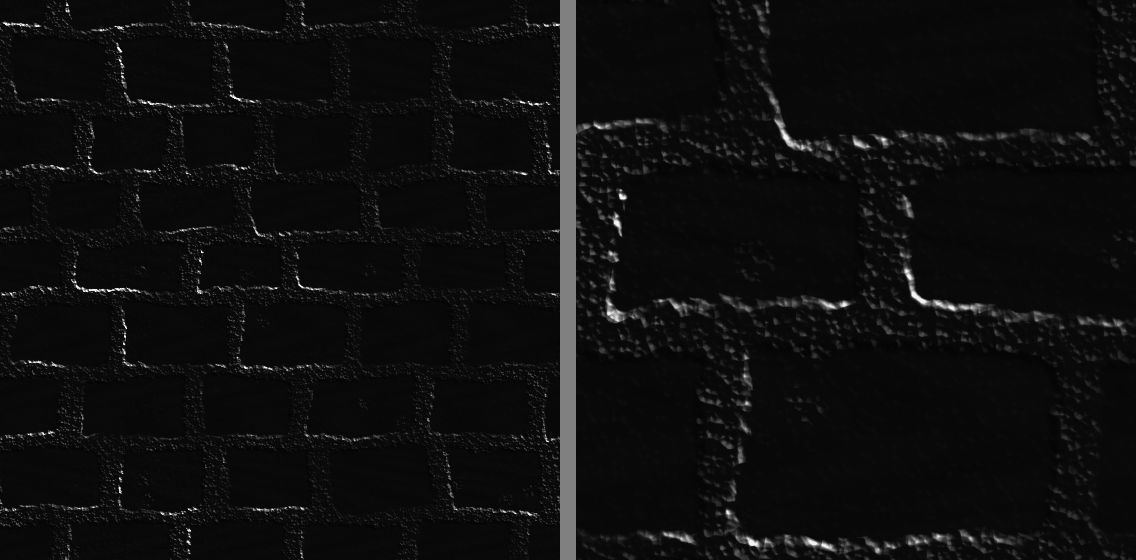
Left: the whole. Right: its middle third, enlarged.
Reproduce this texture map procedurally as a Shadertoy shader.

```glsl
// Dark worn masonry: eight uneven courses of bricks with broad rough mortar.
// Rounded boxes warped by layered sines form the relief, cellular noise forms
// the grain, and a grazing light picks out lower left edges and specks.

const float TAU = 6.2831853;
const int COURSES = 8;
const float COURSE_EDGE[9] = float[9](.059, .193, .316, .423, .531, .664, .790, .922, 1.059);
const float COURSE_SHIFT[8] = float[8](0., .133, .055, .144, .018, .138, -.008, .109);
const float JOINT_JITTER = .2;        // in brick lengths
const vec2 MORTAR_HALF = vec2(.0125, .0095);
const float CORNER_RADIUS = .013;
const float BEVEL = .006;
const float FINE_CELLS = 190.;
const float COARSE_CELLS = 84.;
const float SLOPE_STEP = .0015;
const vec2 UPHILL = vec2(.6, -.8);    // away from the light, y pointing down
const vec3 FACE_COLOR = vec3(.033);
const vec3 MORTAR_COLOR = vec3(.038);
const float GRAIN_GLINT = .42;
const float EDGE_GLINT = .75;

float hash(vec2 p) {
    vec3 q = fract(p.xyx * vec3(.1031, .1030, .0973));
    q += dot(q, q.yzx + 33.33);
    return fract((q.x + q.y) * q.z);
}

// Distance to the nearest scattered point, wrapping at the canvas border
float cellular(vec2 p, float cells) {
    p *= cells;
    vec2 cell = floor(p);
    float nearest = 2.;
    for (int y = -1; y <= 1; y++)
    for (int x = -1; x <= 1; x++) {
        vec2 c = cell + vec2(x, y);
        vec2 id = mod(c, cells);
        vec2 point = c + vec2(hash(id + 3.1), hash(id + 71.7));
        nearest = min(nearest, distance(p, point));
    }
    return nearest;
}

// Smooth periodic wobble, from broad sagging to fine chipping
vec2 wobble(vec2 p) {
    vec2 sum = vec2(0);
    float frequency = 3., amplitude = .0042;
    for (int i = 0; i < 5; i++) {
        vec2 phase = TAU * frequency * p.yx + float(i) * vec2(1.7, 4.1);
        sum += amplitude * sin(phase + 1.6 * sin(TAU * (frequency + 2.) * p));
        frequency = floor(frequency * 2.1);
        amplitude *= .55;
    }
    return sum;
}

float jointAt(float k, float count, float course) {
    return k + JOINT_JITTER * (hash(vec2(mod(k, count), course * 7. + 2.)) - .5);
}

// x: signed distance to the brick outline, y: random value of the brick
vec2 brickField(vec2 p) {
    p += wobble(p);
    float y = fract(p.y - COURSE_EDGE[0]) + COURSE_EDGE[0];
    int row = 0;
    for (int i = 1; i < COURSES; i++) if (y >= COURSE_EDGE[i]) row = i;
    float course = float(row);
    float count = row == 1 ? 6. : 5.;

    float u = (p.x - COURSE_SHIFT[row]) * count;
    float k = floor(u);
    if (u < jointAt(k, count, course)) k--;
    else if (u > jointAt(k + 1., count, course)) k++;
    vec2 low = vec2(jointAt(k, count, course) / count, COURSE_EDGE[row]);
    vec2 high = vec2(jointAt(k + 1., count, course) / count, COURSE_EDGE[row + 1]);

    vec2 id = vec2(mod(k, count), course);
    vec2 spare = vec2(hash(id + 11.), hash(id + 29.));
    vec2 halfSize = .5 * (high - low) - MORTAR_HALF * (.85 + .5 * spare);
    vec2 q = vec2(u / count, y) - .5 * (low + high);
    q.y += q.x * .09 * (spare.x - .5);
    q.x += q.y * .16 * (spare.y - .5);
    vec2 d = abs(q) - halfSize + CORNER_RADIUS;
    float outline = length(max(d, 0.)) + min(max(d.x, d.y), 0.) - CORNER_RADIUS;
    return vec2(outline, hash(id + 53.));
}

// x: brick relief, y: grain relief
vec2 relief(vec2 p) {
    float coarse = cellular(p, COARSE_CELLS);
    float outline = brickField(p).x + .003 * (coarse - .5);
    float grain = -.4 * cellular(p, FINE_CELLS) - .6 * coarse;
    return vec2(1. - smoothstep(-BEVEL, BEVEL * .6, outline), grain);
}

void mainImage(out vec4 fragColor, in vec2 fragCoord) {
    vec2 p = fragCoord / iResolution.xy;
    p.y = 1. - p.y;
    vec2 here = relief(p);
    vec2 slope = (relief(p + UPHILL * SLOPE_STEP) - here) * BEVEL / SLOPE_STEP;
    float mortar = 1. - here.x;

    // Worn patches decide which edges shine
    float brickRandom = brickField(p).y;
    float patches = sin(TAU * (4. * p.x + 3. * p.y)) * sin(TAU * (5. * p.y - 2. * p.x) + 1.);
    float wear = .06 + smoothstep(.0, .9, patches * .5 + brickRandom * .8 - .1);
    wear *= .65 + .35 * cos(TAU * (p.x - .2));

    // Sparse chips and faint undulation on the faces
    float chip = (1. - smoothstep(.06, .15, cellular(p, 9.))) * step(.78, brickRandom);
    float tone = 1. + .12 * sin(TAU * (7. * p.x + 2. * sin(TAU * 3. * p.y))) * sin(TAU * 11. * p.y);
    float rough = max(max(mortar, chip * .7), .06);

    vec3 color = mix(FACE_COLOR * tone, MORTAR_COLOR, mortar);
    color *= 1. - .45 * clamp(-slope.x - .5 * slope.y * mortar, 0., 1.);
    float grainLight = max(slope.y, 0.);
    float edgeLight = max(slope.x + .6 * slope.y, 0.) * smoothstep(.05, .5, slope.x);
    color += GRAIN_GLINT * rough * grainLight * grainLight * (.6 + wear);
    color += EDGE_GLINT * wear * edgeLight * edgeLight;
    fragColor = vec4(min(color, vec3(.95)), 1.);
}
```
